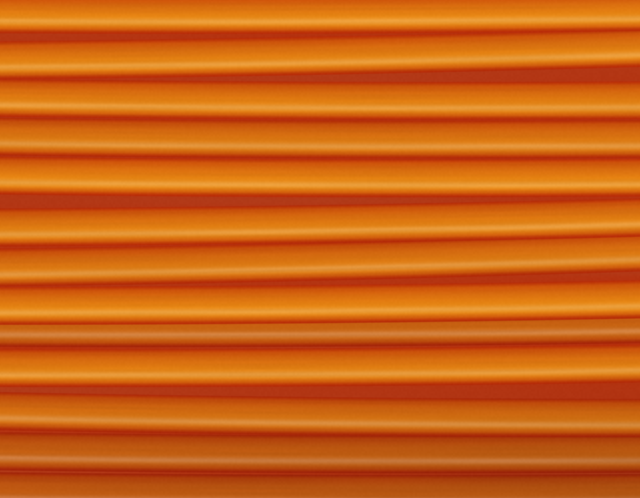
Reproduce this texture procedurally as a Shadertoy shader.

```glsl
#define STRANDS 13
#define ROWS 12.42        // strand pitches per canvas height
#define THICKNESS 0.95    // strand height in pitches
#define SAG 0.04          // bow of a strand at mid canvas
#define SHINE_POS 0.68    // highlight position, 0 top to 1 bottom
#define SHINE_WIDTH 0.085
#define STREAK 0.035      // strength of lengthwise streaks
#define GRAIN 0.012       // strength of fine grain

const vec3 RED    = vec3(0.72, 0.17, 0.03);
const vec3 ROSE   = vec3(0.69, 0.24, 0.11);
const vec3 RUST   = vec3(0.80, 0.32, 0.04);
const vec3 ORANGE = vec3(0.85, 0.43, 0.06);
const vec3 GOLD   = vec3(0.90, 0.52, 0.07);
const vec3 SHINE  = vec3(0.93, 0.64, 0.26);
const vec3 DULL   = vec3(0.85, 0.74, 1.08);

// Per strand: lower edge offset at left, at right, and brightness
const vec3 LAY[STRANDS] = vec3[STRANDS](
    vec3(0.83, 0.77, 1.00), vec3(0.98, 0.67, 0.95), vec3(0.92, 0.98, 0.92),
    vec3(0.88, 0.94, 0.78), vec3(0.85, 0.90, 1.00), vec3(1.15, 0.90, 0.90),
    vec3(1.15, 0.77, 0.78), vec3(1.10, 0.94, 1.00), vec3(0.65, 0.56, 0.30),
    vec3(0.65, 0.54, 0.90), vec3(0.73, 0.90, 0.60), vec3(0.73, 0.79, 0.20),
    vec3(0.73, 0.77, 0.10));

float hash(vec2 p) {
    vec3 q = fract(p.xyx * 0.1031);
    q += dot(q, q.yzx + 33.33);
    return fract((q.x + q.y) * q.z);
}

float noise(vec2 p) {
    vec2 i = floor(p), f = fract(p);
    f = f * f * (3.0 - 2.0 * f);
    return mix(mix(hash(i), hash(i + vec2(1, 0)), f.x),
               mix(hash(i + vec2(0, 1)), hash(i + vec2(1, 1)), f.x), f.y);
}

// Shading across a strand, u = 0 at its top and 1 at its lower edge
vec3 strandColor(float u, float tone, float streak) {
    vec3 col = mix(RED, RUST, smoothstep(-0.02, 0.13, u));
    col = mix(col, ORANGE, smoothstep(0.06, 0.34, u));
    col = mix(col, GOLD, smoothstep(0.26, 0.60, u) * (0.4 + 0.6 * tone));
    float d = (u - SHINE_POS) / SHINE_WIDTH;
    col = mix(col, SHINE, exp(-d * d) * (0.85 + streak * 3.0));
    col = mix(col, RUST, smoothstep(0.74, 0.95, u));
    col = mix(col, RED, smoothstep(0.87, 1.0, u));
    return mix(col * DULL, col, tone);
}

void mainImage(out vec4 fragColor, in vec2 fragCoord) {
    vec2 uv = fragCoord / iResolution.xy;
    float x = uv.x, y = (1.0 - uv.y) * ROWS;
    float soft = max(ROWS / iResolution.y, 0.03);

    // Shadowed gaps with a faint sheen from the layer beneath
    vec3 col = mix(RED, ROSE, 0.25 + 0.6 * noise(vec2(x * 2.0, y * 4.0)));

    // Upper strands lie over lower ones
    for (int i = STRANDS - 1; i >= 0; i--) {
        vec3 lay = LAY[i];
        float edge = float(i) + mix(lay.x, lay.y, x) + SAG * 4.0 * x * (1.0 - x);
        float u = 1.0 - (edge - y) / THICKNESS;
        float streak = STREAK * (noise(vec2(x * 5.0 + float(i) * 17.0, u * 14.0)) - 0.5);
        float cover = smoothstep(-soft, soft, u) * smoothstep(soft, -soft, u - 1.0);
        vec3 strand = strandColor(u, lay.z, streak) * (1.0 + streak);
        col = mix(col, strand, cover);
    }

    // Fine grain and dimming towards the lower right
    col += GRAIN * (noise(uv * vec2(320.0, 250.0)) - 0.5);
    col *= 1.0 - 0.08 * x * smoothstep(0.3, 0.0, uv.y);
    fragColor = vec4(clamp(col, 0.0, 1.0), 1.0);
}
```
